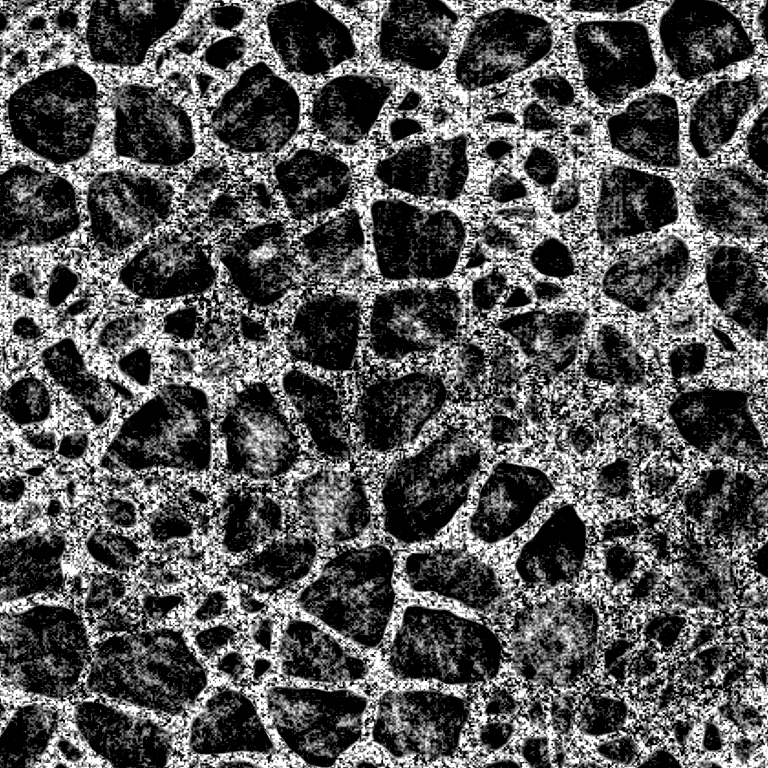
Reproduce this texture procedurally as a three.js fragment shader.

```glsl
// Dark rough stones of mixed size set in bright, grainy mortar.
varying vec2 vUv;

const vec2 STONE_GRID = vec2(8.0, 10.0);    // large stones across and up
const vec2 PEBBLE_GRID = vec2(16.0, 20.0);  // fragments inside broken stones
const float BROKEN_SHARE = 0.33;            // share of stones split into pebbles
const float JITTER = 0.84;
const float CORNER_SHARPNESS = 130.0;
const float JOINT_HALF_WIDTH = 0.0085;
const float CRACK_HALF_WIDTH = 0.0045;
const float EDGE_SOFTNESS = 0.0025;
const float STONE_TONE = 0.03;
const float MORTAR_TONE = 0.70;
const float STONE_GRAIN = 0.75;
const float MORTAR_GRAIN = 1.45;
const float BLOTCH_CONTRAST = 0.85;

float hash(vec2 p) {
  return fract(sin(dot(p, vec2(127.1, 311.7))) * 43758.5453);
}

vec2 hash2(vec2 p) {
  return vec2(hash(p), hash(p + 57.3));
}

float noise(vec2 p) {
  vec2 i = floor(p);
  vec2 f = fract(p);
  f = f * f * (3.0 - 2.0 * f);
  return mix(mix(hash(i), hash(i + vec2(1.0, 0.0)), f.x),
             mix(hash(i + vec2(0.0, 1.0)), hash(i + 1.0), f.x), f.y);
}

// Layered noise centred on zero
float fbm(vec2 p) {
  float sum = 0.0;
  float amplitude = 1.0;
  for (int i = 0; i < 4; i++) {
    sum += amplitude * (noise(p) - 0.5);
    p = p * 2.03 + 17.7;
    amplitude *= 0.6;
  }
  return sum;
}

vec2 warp(vec2 p, float frequency) {
  return vec2(noise(p * frequency), noise(p * frequency + 31.7)) - 0.5;
}

// Voronoi cell: x = rounded distance to the border in canvas units, yz = cell id
vec3 stoneCell(vec2 p, vec2 grid) {
  vec2 home = floor(p * grid);
  vec2 nearest = vec2(0.0);
  vec2 id = home;
  float best = 10.0;
  for (int y = -1; y <= 1; y++) {
    for (int x = -1; x <= 1; x++) {
      vec2 cell = home + vec2(float(x), float(y));
      vec2 toSeed = (cell + 0.5 + JITTER * (hash2(cell) - 0.5)) / grid - p;
      float d = dot(toSeed, toSeed);
      if (d < best) { best = d; nearest = toSeed; id = cell; }
    }
  }
  float closeness = 0.0;
  for (int y = -2; y <= 2; y++) {
    for (int x = -2; x <= 2; x++) {
      vec2 cell = id + vec2(float(x), float(y));
      vec2 toSeed = (cell + 0.5 + JITTER * (hash2(cell) - 0.5)) / grid - p;
      vec2 gap = toSeed - nearest;
      if (dot(gap, gap) > 0.000001) {
        float d = dot(0.5 * (toSeed + nearest), normalize(gap));
        closeness += exp(-CORNER_SHARPNESS * d);
      }
    }
  }
  return vec3(-log(closeness) / CORNER_SHARPNESS, id);
}

void main() {
  // Irregular outlines
  vec2 p = vUv + 0.022 * warp(vUv, 11.0) + 0.010 * warp(vUv, 45.0);
  float speckle = noise(vUv * 420.0) - 0.5 + 0.6 * (noise(vUv * 190.0 + 9.1) - 0.5);
  float rubble = smoothstep(0.52, 0.85, noise(vUv * 5.5 + 4.2));

  // Large stones, some broken into pebbles
  vec3 stone = stoneCell(p, STONE_GRID);
  vec2 id = stone.yz;
  float width = JOINT_HALF_WIDTH * mix(0.6, 1.4, noise(vUv * 9.0 + 2.6));
  float inside = stone.x - width;
  if (hash(id + 3.7) < BROKEN_SHARE) {
    vec3 pebble = stoneCell(p + 3.0, PEBBLE_GRID);
    inside = min(inside, pebble.x - CRACK_HALF_WIDTH);
    id = pebble.yz;
  }
  inside += 0.004 * speckle;
  float mortar = 1.0 - smoothstep(-EDGE_SOFTNESS, EDGE_SOFTNESS, inside);

  // Stone face: streaked blotches in a direction of its own, darker at the rim
  float angle = 6.2832 * hash(id + 8.3);
  mat2 turn = mat2(cos(angle), sin(angle), -sin(angle), cos(angle));
  vec2 face = turn * vUv * vec2(1.0) * 1.0 + hash2(id) * 5.0;
  float blotch = fbm(face * vec2(26.0, 48.0));
  float stoneTone = STONE_TONE + BLOTCH_CONTRAST * blotch + STONE_GRAIN * speckle;
  stoneTone += 0.16 * (hash(id + 1.9) - 0.5) + 0.12 * rubble;
  stoneTone += 0.16 * smoothstep(0.0, 0.035, inside) - 0.09;

  // Mortar: bright, with strong dark specks, duller among rubble
  float mortarTone = MORTAR_TONE - 0.22 * rubble + MORTAR_GRAIN * speckle;
  mortarTone += 0.35 * fbm(vUv * 38.0 + 6.4);

  float tone = mix(stoneTone, mortarTone, mortar);
  gl_FragColor = vec4(vec3(clamp(tone, 0.0, 1.0)), 1.0);
}
```
